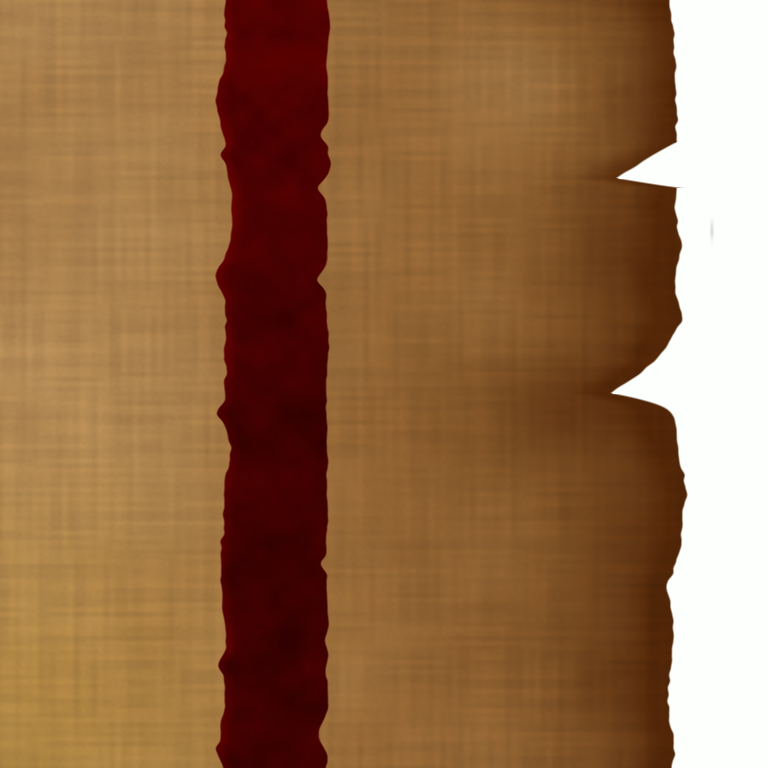
Reproduce this texture procedurally as a three.js fragment shader.

```glsl
// Aged parchment with a ragged dark red band and a torn right border on white.
// Outlines are x-as-a-function-of-y curves built from lobes, notches and noise;
// the paper blends broad stains, cloudy mottling and a fine crossed weave.
varying vec2 vUv;

const vec3 WHITE = vec3(0.99, 1.0, 0.985);
const vec3 PALE = vec3(0.73, 0.57, 0.36);
const vec3 TAN = vec3(0.565, 0.385, 0.195);
const vec3 BURNT = vec3(0.32, 0.15, 0.03);
const float SOFT = 0.0016;

float hash(vec2 p) {
  return fract(sin(dot(p, vec2(127.1, 311.7))) * 43758.5453);
}

float noise(vec2 p) {
  vec2 i = floor(p), f = fract(p);
  f = f * f * (3.0 - 2.0 * f);
  return mix(mix(hash(i), hash(i + vec2(1.0, 0.0)), f.x),
             mix(hash(i + vec2(0.0, 1.0)), hash(i + 1.0), f.x), f.y);
}

float fbm(vec2 p) {
  float sum = 0.0, amp = 0.5;
  for (int i = 0; i < 4; i++) {
    sum += amp * noise(p);
    p = p * 2.03 + 17.3;
    amp *= 0.5;
  }
  return sum / 0.9375;
}

// Rounded bump of height 1 around a centre
float lobe(float y, float centre, float width) {
  float d = (y - centre) / width;
  return exp(-d * d);
}

// Pointed bump with separate reach below and above its tip
float notch(float y, float tip, float below, float above, float power) {
  float d = y - tip;
  float reach = d > 0.0 ? d / above : -d / below;
  return pow(max(1.0 - reach, 0.0), power);
}

// Elliptical soft spot
float spot(vec2 p, vec2 centre, vec2 radius) {
  vec2 d = (p - centre) / radius;
  return exp(-dot(d, d));
}

float jitter(float y, float seed) {
  return noise(vec2(y * 48.0, seed)) + 0.45 * noise(vec2(y * 115.0, seed + 7.0)) - 0.725;
}

float paperEdge(float y) {
  float x = 0.880 + 0.008 * jitter(y, 3.5);
  x += 0.011 * lobe(y, 0.35, 0.06) - 0.012 * lobe(y, 0.235, 0.018);
  x -= 0.008 * lobe(y, 0.09, 0.09) + 0.008 * lobe(y, 1.0, 0.05);
  x += 0.008 * lobe(y, 0.585, 0.02) + 0.007 * lobe(y, 0.675, 0.02);
  x -= 0.078 * notch(y, 0.768, 0.012, 0.047, 0.9);
  return x - 0.086 * notch(y, 0.488, 0.034, 0.1, 2.2);
}

float bandLeft(float y) {
  float x = 0.293 + 0.008 * jitter(y, 11.5);
  x -= 0.013 * lobe(y, 0.868, 0.026) + 0.008 * lobe(y, 0.798, 0.01);
  x -= 0.013 * lobe(y, 0.642, 0.018) + 0.010 * lobe(y, 0.462, 0.013);
  x -= 0.007 * lobe(y, 0.27, 0.05) + 0.010 * lobe(y, 0.135, 0.014);
  x += 0.011 * lobe(y, 0.73, 0.045) + 0.006 * lobe(y, 0.41, 0.025);
  return x - 0.010 * lobe(y, 0.03, 0.03);
}

float bandRight(float y) {
  float x = 0.426 + 0.006 * jitter(y, 23.5);
  x -= 0.011 * lobe(y, 0.825, 0.011) + 0.010 * lobe(y, 0.755, 0.010);
  x += 0.005 * lobe(y, 0.785, 0.012) + 0.004 * lobe(y, 0.97, 0.02);
  x -= 0.012 * lobe(y, 0.635, 0.013) + 0.008 * lobe(y, 0.265, 0.010);
  return x - 0.013 * lobe(y, 0.043, 0.019);
}

// Fine crossed threads, roughly -1 to 1
float weave(vec2 p) {
  float warp = noise(vec2(p.x * 130.0, p.y * 9.0));
  float weft = noise(vec2(p.x * 11.0, p.y * 160.0));
  return warp + weft - 1.0 + 0.35 * (noise(p * 230.0) - 0.5);
}

vec3 parchment(vec2 p) {
  float age = 0.16 + 0.34 * smoothstep(0.1, 0.6, p.x) + 0.36 * smoothstep(0.6, 0.9, p.x);
  age -= 0.21 * spot(p, vec2(0.70, 0.89), vec2(0.17, 0.10));
  age += 0.17 * spot(p, vec2(0.72, 0.48), vec2(0.15, 0.07));
  age += 0.14 * spot(p, vec2(0.85, 0.63), vec2(0.13, 0.13));
  age += 0.10 * spot(p, vec2(0.02, 0.72), vec2(0.14, 0.12));
  age -= 0.06 * spot(p, vec2(0.15, 0.48), vec2(0.16, 0.12));
  age += 0.15 * smoothstep(0.07, 0.0, paperEdge(p.y) - p.x);
  age += 0.22 * (fbm(p * vec2(6.0, 7.0) + 4.0) - 0.5);
  vec3 color = mix(PALE, TAN, clamp(age * 2.0, 0.0, 1.0));
  color = mix(color, BURNT, clamp(age * 2.0 - 1.0, 0.0, 1.0));
  color.b -= 0.06 * spot(p, vec2(0.0), vec2(0.3, 0.3));
  return color * (1.0 + 0.075 * weave(p));
}

vec3 redBand(vec2 p, float inset) {
  float blot = fbm(p * 24.0 + 9.0);
  float red = mix(0.235, 0.325, smoothstep(0.4, 0.95, p.y)) + 0.14 * (blot - 0.5);
  red += 0.07 * smoothstep(0.018, 0.0, inset);
  return vec3(red, 0.007 * blot, 0.003);
}

void main() {
  vec2 p = vUv;
  vec3 color = parchment(p);

  // Ragged band
  float left = p.x - bandLeft(p.y);
  float right = bandRight(p.y) - p.x;
  color = mix(color, redBand(p, left), smoothstep(-SOFT, SOFT, min(left, right)));

  // Torn border, with distance corrected for its slope
  float edge = paperEdge(p.y);
  float slope = (paperEdge(p.y + 0.001) - edge) / 0.001;
  float inside = (edge - p.x) / sqrt(1.0 + slope * slope);
  vec3 ground = WHITE - 0.15 * spot(p, vec2(0.927, 0.70), vec2(0.002, 0.012));
  color = mix(ground, color, smoothstep(-SOFT, SOFT, inside));
  gl_FragColor = vec4(color, 1.0);
}
```
